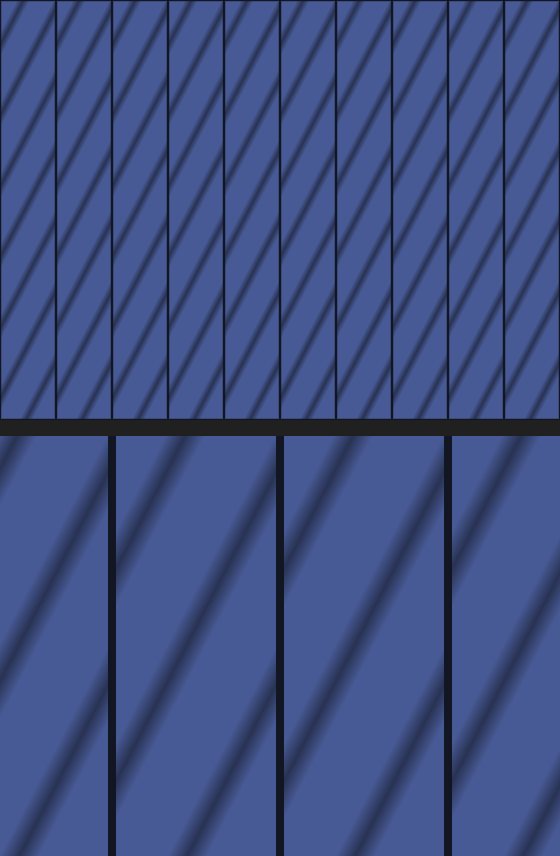
Top, the full canvas; bottom, a detail of the centre.
A Shadertoy shader for this pattern:

```glsl
// Ten upright blue panels with soft diagonal grooves and thin dark seams.

const float COLUMNS = 10.0;
const float SEAM_HALF_WIDTH = 0.0031;
const float GROOVE_HALF_WIDTH = 0.0139;
const float GROOVE_PERIOD = 0.1684;  // vertical distance between grooves
const float GROOVE_SLOPE = 1.93;
const float GROOVE_START = 0.0495;   // height of a groove at a panel's left side

const vec3 PANEL_BLUE = vec3(0.282, 0.353, 0.584);
const vec3 GROOVE_BLUE = vec3(0.157, 0.196, 0.325);
const vec3 SEAM_NAVY = vec3(0.065, 0.085, 0.135);

// Distance to the nearest multiple of period.
float repeatDistance(float x, float period) {
    return abs(fract(x / period + 0.5) - 0.5) * period;
}

// Perpendicular distance to the nearest slanted groove.
float grooveDistance(vec2 p, float slope, float period, float start) {
    float rise = p.y - slope * p.x - start;
    return repeatDistance(rise, period) / length(vec2(slope, 1.0));
}

// Smooth-edged band around distance zero.
float band(float dist, float halfWidth, float pixel) {
    return 1.0 - smoothstep(halfWidth - 0.5 * pixel, halfWidth + 0.5 * pixel, dist);
}

void mainImage(out vec4 fragColor, in vec2 fragCoord) {
    float pixel = 1.0 / iResolution.y;
    vec2 p = fragCoord * pixel;
    float panelWidth = iResolution.x * pixel / COLUMNS;

    // Grooves restart in every panel.
    vec2 local = vec2(mod(p.x, panelWidth), p.y);
    float groove = grooveDistance(local, GROOVE_SLOPE, GROOVE_PERIOD, GROOVE_START);
    float shade = clamp(1.0 - groove / GROOVE_HALF_WIDTH, 0.0, 1.0);
    vec3 color = mix(PANEL_BLUE, GROOVE_BLUE, shade);

    // Seams between panels and along the top and bottom.
    float seam = min(repeatDistance(p.x, panelWidth), repeatDistance(p.y, 1.0));
    color = mix(color, SEAM_NAVY, band(seam, SEAM_HALF_WIDTH, pixel));

    fragColor = vec4(color, 1.0);
}
```
